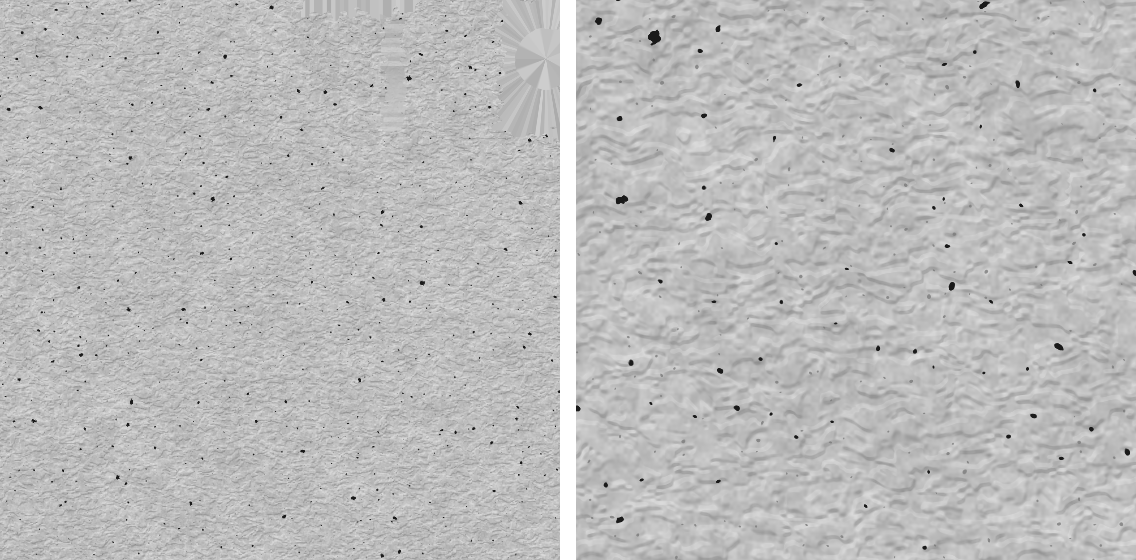
Left: the whole. Right: its middle third, enlarged.
Write a Shadertoy shader that draws this texture.

```glsl
// Pale grey concrete: flaky, wide-grained relief lit from above, fine grain,
// black pits and faint light scratches, all built from hashed value noise.
// The upper right carries smeared bands and a fan of flat wedges.

const float BASE_TONE = 0.742;
const float PIT_TONE = 0.10;
const float SPECK_TONE = 0.48;
const float SCRATCH_TONE = 0.83;

float hash(vec2 cell, float seed) {
    vec3 q = fract(vec3(cell, seed) * vec3(0.1031, 0.1030, 0.0973));
    q += dot(q, q.yzx + 33.33);
    return fract((q.x + q.y) * q.z);
}

float noise(vec2 p, float seed) {
    vec2 i = floor(p), f = fract(p);
    f = f * f * (3.0 - 2.0 * f);
    float low = mix(hash(i, seed), hash(i + vec2(1, 0), seed), f.x);
    float high = mix(hash(i + vec2(0, 1), seed), hash(i + vec2(1, 1), seed), f.x);
    return mix(low, high, f.y);
}

mat2 rotation(float angle) {
    float c = cos(angle), s = sin(angle);
    return mat2(c, -s, s, c);
}

// Terraced height: flakes wider than tall, with steep rims
float flakeHeight(vec2 p) {
    p += 0.008 * (vec2(noise(p * 55.0, 1.0), noise(p * 55.0, 2.0)) - 0.5);
    float h = 0.62 * noise(p * vec2(95.0, 165.0), 3.0)
            + 0.38 * noise(p * vec2(210.0, 330.0), 4.0);
    return smoothstep(0.36, 0.64, h);
}

// Coverage of one irregular pit per occupied grid cell
float pits(vec2 p, float cells, float density, vec2 radii, float seed, float px) {
    vec2 cell = floor(p * cells);
    vec2 jitter = vec2(hash(cell, seed), hash(cell, seed + 1.0));
    vec2 d = p - (cell + mix(vec2(0.14), vec2(0.86), jitter)) / cells;
    d = rotation(6.283 * hash(cell, seed + 2.0)) * d;
    d.y *= mix(1.0, 1.8, hash(cell, seed + 3.0));
    float size = hash(cell, seed + 4.0);
    float radius = mix(radii.x, radii.y, size * size * size);
    float edge = length(d) - radius * mix(0.65, 1.35, noise(p * 550.0, seed));
    float present = step(hash(cell, seed + 5.0), density);
    return present * (1.0 - smoothstep(-0.7 * px, 0.7 * px, edge));
}

// Broken, tapered strokes lying mostly near the horizontal
float scratches(vec2 p, float cells, float density, float seed) {
    vec2 home = floor(p * cells);
    float cover = 0.0;
    for (int y = -1; y <= 1; y++)
    for (int x = -1; x <= 1; x++) {
        vec2 cell = home + vec2(x, y);
        vec2 center = cell + vec2(hash(cell, seed), hash(cell, seed + 1.0));
        float lean = 2.0 * hash(cell, seed + 2.0) - 1.0;
        vec2 d = rotation(0.25 * lean + 0.75 * lean * lean * lean) * (p - center / cells);
        float halfLength = mix(0.008, 0.045, hash(cell, seed + 3.0));
        float along = abs(d.x) / halfLength;
        float width = 0.0022 * (1.0 - 0.6 * min(along, 1.0));
        float bend = 0.004 * (noise(vec2(d.x * 45.0, cell.x), seed) - 0.5);
        float stroke = (1.0 - smoothstep(0.3 * width, width, abs(d.y + bend)))
                     * (1.0 - smoothstep(0.7, 1.0, along));
        cover = max(cover, stroke * step(hash(cell, seed + 4.0), density));
    }
    return cover * smoothstep(0.25, 0.65, noise(p * vec2(130.0, 190.0), seed));
}

// Flat tones side by side with narrow soft joints
float bands(float x, float seed) {
    float i = floor(x);
    float tone = mix(hash(vec2(i, 0), seed), hash(vec2(i + 1.0, 0), seed),
                     smoothstep(0.75, 1.0, fract(x)));
    return mix(0.67, 0.81, tone);
}

// Rectangle mask with a ragged outline
float raggedBox(vec2 p, vec2 center, vec2 halfSize, float rough) {
    vec2 d = abs(p - center) - halfSize;
    float edge = max(d.x, d.y) + rough * (noise(p * 75.0, 41.0) - 0.5);
    return 1.0 - smoothstep(-0.001, 0.001, edge);
}

float concrete(vec2 p, float px) {
    float mottle = 0.6 * noise(p * 22.0, 10.0) + 0.4 * noise(p * 60.0, 11.0);
    float patches = smoothstep(0.3, 0.7, noise(p * vec2(120.0, 170.0), 12.0));
    float grain = 0.6 * noise(p * 430.0, 13.0) + 0.4 * noise(p * 260.0, 14.0);
    float relief = flakeHeight(p) - flakeHeight(p + vec2(-0.0007, 0.0018));
    float tone = BASE_TONE + 0.065 * (mottle - 0.5) + 0.04 * (patches - 0.5)
               + 0.10 * (grain - 0.5) + 0.16 * clamp(relief, -0.6, 0.3);
    tone = mix(tone, SCRATCH_TONE, 0.6 * scratches(p, 9.0, 0.55, 20.0));
    tone = mix(tone, SPECK_TONE, 0.8 * pits(p, 80.0, 0.32, vec2(0.0006, 0.0013), 50.0, px));
    tone = mix(tone, PIT_TONE, pits(p, 23.0, 0.60, vec2(0.0012, 0.0042), 60.0, px));
    return mix(tone, PIT_TONE, pits(p + 0.37, 31.0, 0.22, vec2(0.0010, 0.0026), 70.0, px));
}

void mainImage(out vec4 fragColor, in vec2 fragCoord) {
    float px = 1.0 / iResolution.y;
    vec2 p = fragCoord * px;
    float tone = concrete(p, px);

    // Smeared strips: upright along the top, level down the side column
    tone = mix(tone, bands(p.x * 130.0, 30.0), raggedBox(p, vec2(0.64, 1.0), vec2(0.10, 0.025), 0.035));
    float column = raggedBox(p, vec2(0.703, 0.865), vec2(0.016, 0.10), 0.02);
    tone = mix(tone, bands(p.y * 120.0, 31.0), 0.75 * column);

    // Corner fan: broad wedges near its hub, thin rays further out
    vec2 ray = p - vec2(0.975, 0.895);
    float angle = atan(ray.y, ray.x);
    float hub = 1.0 - smoothstep(0.054, 0.056, length(ray) + 0.03 * (bands(angle * 3.0, 34.0) - 0.74));
    float fan = mix(bands(angle * 17.0, 32.0), bands(angle * 2.2, 33.0), hub);
    tone = mix(tone, fan, raggedBox(p, vec2(0.955, 0.885), vec2(0.060, 0.125), 0.04));

    fragColor = vec4(vec3(tone), 1.0);
}
```
